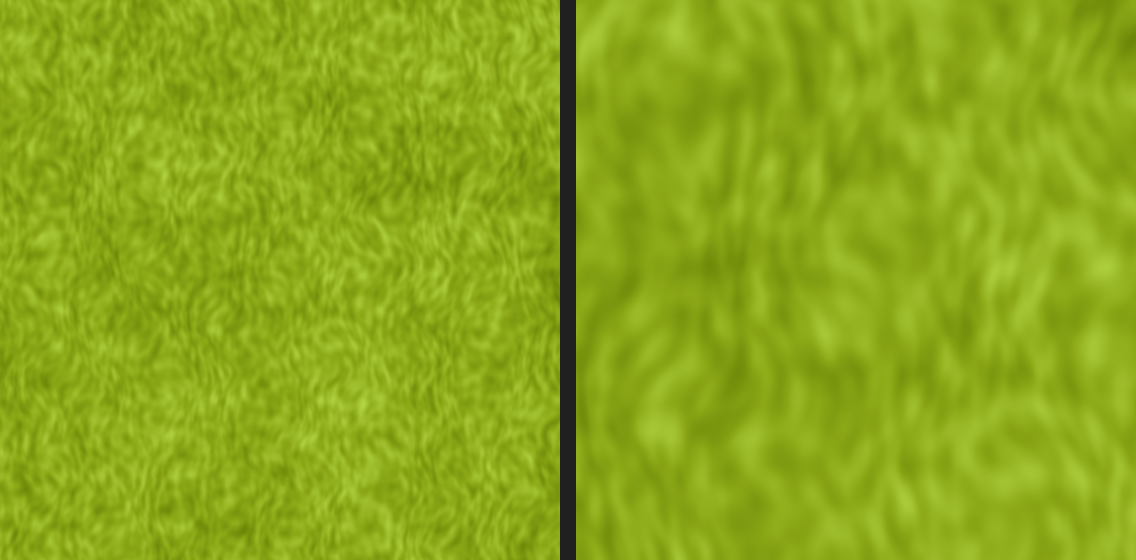
Left: the whole. Right: its middle third, enlarged.
A Shadertoy shader for this texture:

```glsl
const vec3 SHADE_GREEN = vec3(0.475, 0.585, 0.055);
const vec3 GRASS_GREEN = vec3(0.550, 0.662, 0.090);
const vec3 LIGHT_GREEN = vec3(0.605, 0.725, 0.155);

const float MEAN_TONE = 0.59;
const float GRASS_TONE = 0.58;

float hash(vec2 p) {
    vec3 q = fract(vec3(p.xyx) * 0.1031);
    q += dot(q, q.yzx + 33.33);
    return fract((q.x + q.y) * q.z);
}

vec2 randomDirection(vec2 cell) {
    float angle = 6.2832 * hash(cell);
    return vec2(cos(angle), sin(angle));
}

// Gradient noise, centred on zero
float noise(vec2 p) {
    vec2 cell = floor(p);
    vec2 f = fract(p);
    vec2 s = f * f * f * (f * (f * 6.0 - 15.0) + 10.0);
    vec2 e = vec2(1.0, 0.0);
    float a = dot(randomDirection(cell), f);
    float b = dot(randomDirection(cell + e.xy), f - e.xy);
    float c = dot(randomDirection(cell + e.yx), f - e.yx);
    float d = dot(randomDirection(cell + e.xx), f - e.xx);
    return mix(mix(a, b, s.x), mix(c, d, s.x), s.y);
}

// Sideways bend that tilts neighbouring tufts differently
vec2 bend(vec2 p, float frequency, float amount) {
    return p + vec2(amount * noise(p * frequency + 71.3), 0.0);
}

// Short upright blades with finer fibres between them
float blades(vec2 p) {
    float coarse = noise(p * vec2(58.0, 31.0) + 13.7);
    float fine = noise(p * vec2(88.0, 50.0) + 151.2);
    return 0.95 * coarse + 0.65 * fine;
}

// Soft uneven patches of light and shade
float patches(vec2 p) {
    float broad = noise(p * vec2(5.0, 4.5) + 37.4);
    float small = noise(p * vec2(19.0, 13.0) + 93.8);
    return 0.50 * broad + 0.55 * small;
}

vec3 grassColor(float tone) {
    vec3 low = mix(SHADE_GREEN, GRASS_GREEN, tone / GRASS_TONE);
    vec3 high = mix(GRASS_GREEN, LIGHT_GREEN, (tone - GRASS_TONE) / (1.0 - GRASS_TONE));
    return tone < GRASS_TONE ? low : high;
}

void mainImage(out vec4 fragColor, in vec2 fragCoord) {
    vec2 uv = fragCoord / iResolution.y;
    vec2 bent = bend(uv, 10.0, 0.03);
    float tone = MEAN_TONE + blades(bent) + patches(uv);
    fragColor = vec4(clamp(grassColor(tone), 0.0, 1.0), 1.0);
}
```
